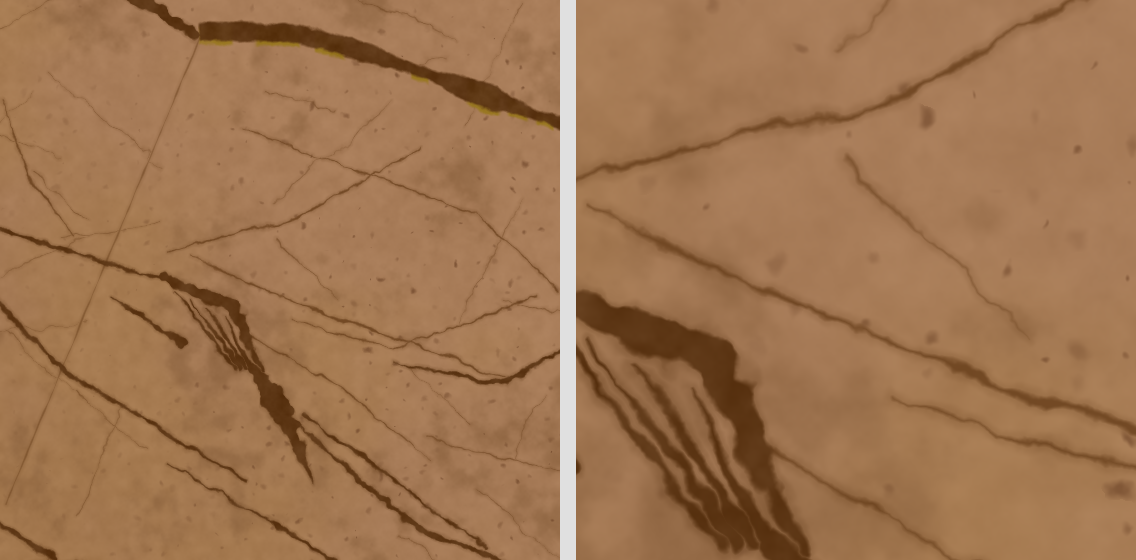
Left: the whole. Right: its middle third, enlarged.
A WebGL 1 fragment shader for this texture:

```glsl
precision highp float;
// Polished tan marble crossed by brown fractures: one thick band with a yellow
// rim, a splintered lens, and thinner diagonal veins. Veins are tapered segments
// in a noise-warped plane; hairlines and specks are scattered by hashes.
uniform vec2 u_resolution;

float hash(vec2 p) {
  vec3 q = fract(p.xyx * vec3(0.1031, 0.1030, 0.0973));
  q += dot(q, q.yzx + 33.33);
  return fract((q.x + q.y) * q.z);
}

float noise(vec2 p) {
  vec2 i = floor(p), f = fract(p);
  f = f * f * (3.0 - 2.0 * f);
  return mix(mix(hash(i), hash(i + vec2(1, 0)), f.x),
             mix(hash(i + vec2(0, 1)), hash(i + 1.0), f.x), f.y);
}

float fbm(vec2 p) {
  float sum = 0.0, amp = 0.5;
  for (int i = 0; i < 4; i++) {
    sum += amp * noise(p);
    p = p * 2.03 + 17.1;
    amp *= 0.5;
  }
  return sum / 0.9375;
}

vec2 warp(vec2 p, float scale) {
  return vec2(fbm(p * scale + 40.0), fbm(p * scale + 90.0)) - 0.5;
}

// Soft ragged segment whose half width runs from w0 to w1, with a faint halo
float vein(vec2 p, vec2 a, vec2 b, float w0, float w1) {
  vec2 ab = b - a;
  float h = clamp(dot(p - a, ab) / dot(ab, ab), 0.0, 1.0);
  float w = mix(w0, w1, h) * (0.4 + noise(p * 75.0)) + 0.0018 * (noise(p * 42.0 + 9.0) - 0.55);
  float d = length(p - a - ab * h);
  return max(1.0 - smoothstep(w - 0.002, w + 0.003, d), 0.25 - 0.25 * smoothstep(w, w + 0.007, d));
}

float bent(vec2 p, vec2 a, vec2 b, vec2 c, float w0, float w1, float w2) {
  return max(vein(p, a, b, w0, w1), vein(p, b, c, w1, w2));
}

// Scattered hairlines around one direction
float hairlines(vec2 p, float seed, float angle, float spread) {
  float ink = 0.0;
  for (int i = 0; i < 13; i++) {
    vec2 id = vec2(float(i) + 3.0, seed);
    vec2 a = vec2(hash(id) * 1.1 - 0.15, (float(i) + hash(id + 31.0)) / 13.0);
    float t = angle + spread * (hash(id + 57.0) - 0.5);
    vec2 b = a + (0.1 + 0.25 * hash(id + 73.0)) * vec2(cos(t), sin(t));
    float w = 0.0013 * hash(id + 91.0);
    ink = max(ink, vein(p, a, b, w, 0.0));
  }
  return ink;
}

// Thick band that runs level, then bends down to the right
float band(vec2 p) {
  float t = p.x - 0.55;
  float y = 0.948 - 0.185 * (t + sqrt(t * t + 0.006));
  float w = 0.0155 + 0.007 * sin(p.x * 28.0 + 2.8) * smoothstep(0.55, 0.75, p.x);
  return smoothstep(0.354, 0.36, p.x) * (1.0 - smoothstep(w - 0.003, w + 0.004, abs(p.y - y)));
}

float specks(vec2 p) {
  vec2 id = floor(p * 40.0);
  vec2 c = 0.2 + 0.6 * vec2(hash(id + 5.0), hash(id + 23.0));
  float r = 0.25 * hash(id + 61.0);
  float spot = 1.0 - smoothstep(r * 0.2, r + 0.1, length(fract(p * 40.0) - c));
  return spot * step(0.7, hash(id + 83.0)) * hash(id + 7.0) * smoothstep(-0.3, 0.8, p.x);
}

void main() {
  vec2 p = gl_FragCoord.xy / u_resolution;
  vec2 q = p + 0.015 * warp(p, 22.0) + 0.007 * warp(p, 75.0);
  vec2 r = p + 0.04 * warp(p, 8.0) + 0.016 * warp(p, 45.0);

  // Stone: warm clouds, yellower at lower left, mottled grain
  float cloud = fbm(p * 5.0 + 8.0);
  float yellowing = smoothstep(0.5, 0.9, 1.1 - 0.5 * (p.x + p.y) + 0.7 * (cloud - 0.5));
  vec3 color = mix(vec3(0.662, 0.49, 0.35), vec3(0.645, 0.475, 0.31), yellowing);
  float stain = smoothstep(0.5, 0.75, 0.6 * fbm(p * 6.0 + 63.0) + 0.4 * fbm(p * 28.0));
  color = mix(color, vec3(0.54, 0.38, 0.24), 0.6 * stain);
  color += 0.05 * (fbm(p * 50.0) - 0.5) + 0.03 * (cloud - 0.5);
  color = mix(color, vec3(0.43, 0.27, 0.16), 0.7 * specks(r));

  // Hairlines, thin cracks and the straight joint
  float thin = 0.8 * max(hairlines(r, 11.0, -0.5, 0.5), 0.8 * hairlines(r, 47.0, 0.6, 1.2));
  thin = max(thin, 0.7 * vein(p + 0.003 * warp(p, 20.0), vec2(0.36, 0.94), vec2(0.01, 0.1), 0.001, 0.001));
  thin = max(thin, bent(q, vec2(0.3, 0.55), vec2(0.53, 0.61), vec2(0.75, 0.735), 0.001, 0.0023, 0.0008));
  thin = max(thin, bent(q, vec2(0.34, 0.54), vec2(0.55, 0.45), vec2(0.9, 0.325), 0.001, 0.002, 0.002));
  thin = max(thin, bent(q, vec2(0.43, 0.77), vec2(0.85, 0.62), vec2(1, 0.48), 0.001, 0.001, 0.001));
  thin = max(thin, bent(q, vec2(0.45, 0.4), vec2(0.6, 0.31), vec2(0.77, 0.18), 0.001, 0.0015, 0.0));
  thin = max(thin, bent(q, vec2(0, 0.82), vec2(0.06, 0.67), vec2(0.13, 0.58), 0.001, 0.002, 0.001));
  thin = max(thin, bent(q, vec2(0.52, 0.43), vec2(0.7, 0.375), vec2(0.96, 0.47), 0.0, 0.001, 0.0015));
  color = mix(color, vec3(0.39, 0.23, 0.09), 0.78 * thin);

  // Main diagonal fractures
  float ink = bent(q, vec2(-0.02, 0.6), vec2(0.18, 0.53), vec2(0.29, 0.505), 0.005, 0.003, 0.003);
  ink = max(ink, bent(q, vec2(-0.02, 0.48), vec2(0.115, 0.335), vec2(0.44, 0.14), 0.005, 0.004, 0.002));
  ink = max(ink, vein(q, vec2(0.3, 0.175), vec2(0.6, 0), 0.001, 0.004));
  ink = max(ink, bent(q, vec2(0.53, 0.24), vec2(0.75, 0.055), vec2(0.92, -0.01), 0.002, 0.006, 0.003));
  ink = max(ink, vein(q, vec2(0.54, 0.26), vec2(0.87, 0.02), 0.003, 0.002));
  ink = max(ink, vein(q, vec2(0.2, 0.47), vec2(0.325, 0.39), 0.001, 0.007));
  ink = max(ink, vein(q, vec2(-0.01, 0.07), vec2(0.1, 0), 0.004, 0.005));
  ink = max(ink, bent(q, vec2(0.7, 0.35), vec2(0.9, 0.315), vec2(1.01, 0.38), 0.001, 0.005, 0.002));

  // Splintered lens
  ink = max(ink, bent(q, vec2(0.29, 0.507), vec2(0.415, 0.45), vec2(0.47, 0.34), 0.008, 0.014, 0.002));
  ink = max(ink, bent(q, vec2(0.45, 0.345), vec2(0.5, 0.275), vec2(0.56, 0.14), 0.007, 0.022, 0.001));
  for (int i = 0; i < 4; i++) {
    float k = float(i);
    ink = max(ink, vein(q, vec2(0.31 + 0.03 * k, 0.48 - 0.015 * k), vec2(0.42 + 0.01 * k, 0.345), 0.001, 0.005));
  }

  // Thick band with its broken yellow rim
  vec2 e = p + 0.009 * warp(p, 25.0) + 0.007 * warp(p, 70.0);
  float rim = band(e + vec2(0, 0.007)) * smoothstep(0.35, 0.6, noise(vec2(p.x * 40.0, 4)));
  color = mix(color, vec3(0.58, 0.46, 0.06), 0.75 * rim);
  ink = max(ink, max(band(e), vein(q, vec2(0.23, 1.01), vec2(0.35, 0.94), 0.01, 0.01)));
  vec3 darkBrown = vec3(0.35, 0.2, 0.07) + 0.12 * (fbm(p * 45.0) - 0.5);
  gl_FragColor = vec4(mix(color, darkBrown, 0.95 * ink), 1.0);
}
```
